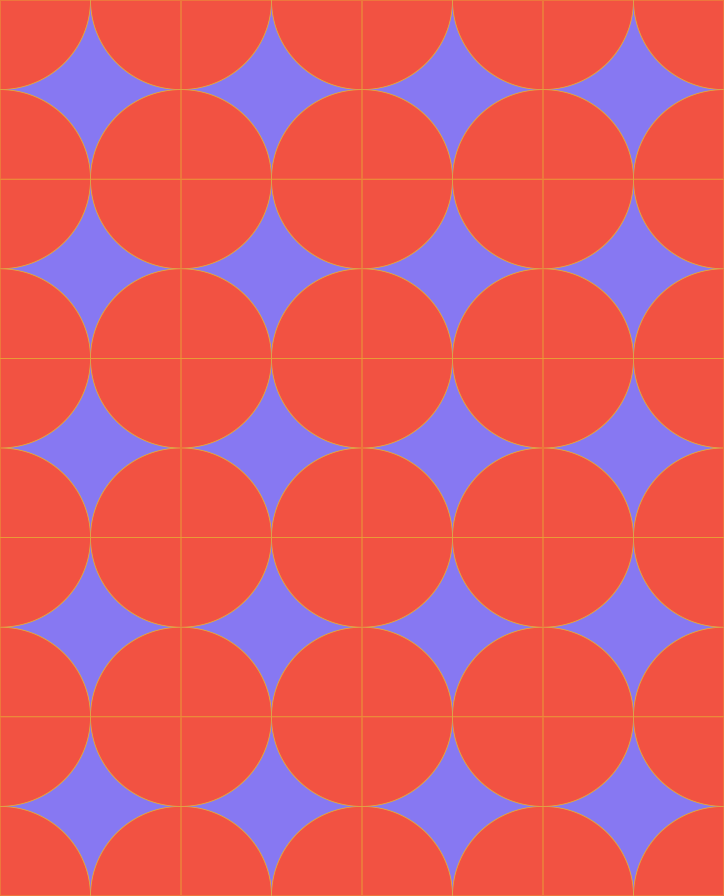
Write a Shadertoy shader that draws this pattern.

```glsl
const vec2 REPEATS = vec2(4.0, 5.0);
const float RADIUS = 0.5;         // neighbouring discs touch
const float LINE_WIDTH = 0.0045;  // in cells
const vec3 VIOLET = vec3(0.53, 0.47, 0.95);
const vec3 CORAL = vec3(0.95, 0.32, 0.26);
const vec3 GOLD = vec3(0.90, 0.68, 0.20);

// Share of a pixel on the inner side of a signed distance
float fillCoverage(float dist, float pixel) {
    return clamp(0.5 - dist / pixel, 0.0, 1.0);
}

// Share of a pixel covered by a line, exact for lines thinner than a pixel
float lineCoverage(float dist, float width, float pixel) {
    float low = max(dist - 0.5 * pixel, -0.5 * width);
    float high = min(dist + 0.5 * pixel, 0.5 * width);
    return max(high - low, 0.0) / pixel;
}

// Coordinates centred on the nearest lattice point
vec2 centredCell(vec2 uv, vec2 repeats) {
    return fract(uv * repeats + 0.5) - 0.5;
}

void mainImage(out vec4 fragColor, in vec2 fragCoord) {
    vec2 cell = centredCell(fragCoord / iResolution.xy, REPEATS);
    vec2 pixel = REPEATS / iResolution.xy;
    float discPixel = 0.5 * (pixel.x + pixel.y);
    float disc = length(cell) - RADIUS;

    // Discs on the ground
    vec3 color = mix(VIOLET, CORAL, fillCoverage(disc, discPixel));

    // Hairline rims and the grid through the disc centres
    float rim = lineCoverage(disc, LINE_WIDTH, discPixel);
    float vertical = lineCoverage(cell.x, LINE_WIDTH, pixel.x);
    float horizontal = lineCoverage(cell.y, LINE_WIDTH, pixel.y);
    color = mix(color, GOLD, max(rim, max(vertical, horizontal)));

    fragColor = vec4(color, 1.0);
}
```
